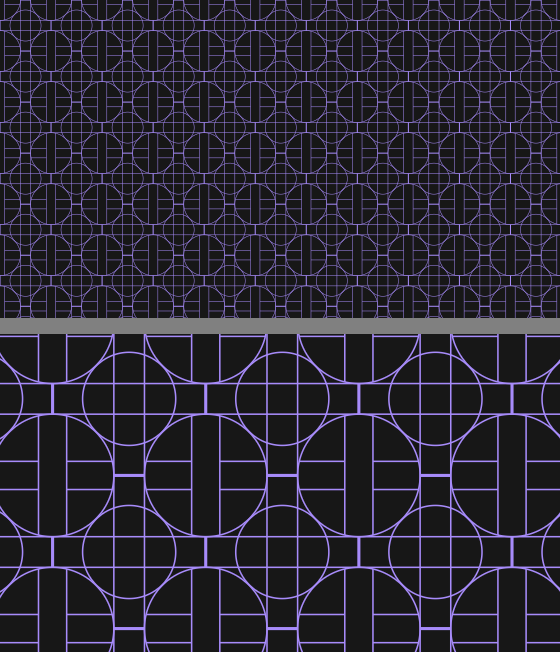
Top: the whole. Bottom: its middle third, enlarged.
Reproduce this pattern procedurally as a Shadertoy shader.

```glsl
// Thin violet line lattice on near-black: square tiles with a ring at each centre, a larger
// ring at each corner, paired rules and short heavy ties. Each tile is folded into one
// quadrant, and every stroke is box-filtered over the pixel for smooth hairlines.

const float TILES_ACROSS = 10.97;
const float STROKE = 0.0101;        // all lengths below are in tile widths
const float RULE_OFFSET = 0.1;
const float SMALL_RADIUS = 0.304;
const float LARGE_RADIUS = 0.4;
const float INNER_OFFSET = 0.092;
const vec3 GROUND = vec3(0.09, 0.09, 0.09);
const vec3 VIOLET = vec3(0.655, 0.545, 0.98);

// Share of a pixel covered by a stroke whose centre line lies at distance d
float stroke(float d, float width, float pixel) {
    float low = max(d - 0.5 * pixel, -0.5 * width);
    float high = min(d + 0.5 * pixel, 0.5 * width);
    return max(high - low, 0.0) / pixel;
}

// Share of a pixel on the negative side of an edge
float inside(float d, float pixel) {
    return clamp(0.5 - d / pixel, 0.0, 1.0);
}

// Combines two coverages as layered strokes
float layer(float a, float b) {
    return a + b - a * b;
}

// Full-length rules on both axes, with ties across the tile edges
float ruleLines(vec2 fromCentre, vec2 fromCorner, float pixel) {
    vec2 d = fromCentre - RULE_OFFSET;
    float rules = layer(stroke(d.x, STROKE, pixel), stroke(d.y, STROKE, pixel));
    float uprightTie = stroke(fromCorner.x, 2.0 * STROKE, pixel) * inside(d.y, pixel);
    float levelTie = stroke(fromCorner.y, 2.0 * STROKE, pixel) * inside(d.x, pixel);
    return layer(rules, layer(uprightTie, levelTie));
}

// Corner ring split by an upright band, with level rungs on either side
float cornerRing(vec2 fromCorner, float pixel) {
    float d = length(fromCorner) - LARGE_RADIUS;
    vec2 inner = fromCorner - INNER_OFFSET;
    float uprights = stroke(inner.x, STROKE, pixel);
    float rungs = stroke(inner.y, STROKE, pixel) * inside(-inner.x, pixel);
    float details = layer(uprights, rungs) * inside(d, pixel);
    return layer(stroke(d, STROKE, pixel), details);
}

float latticeInk(vec2 p, float pixel) {
    vec2 fromCentre = abs(fract(p) - 0.5);
    vec2 fromCorner = 0.5 - fromCentre;
    float ink = ruleLines(fromCentre, fromCorner, pixel);
    ink = layer(ink, cornerRing(fromCorner, pixel));
    return layer(ink, stroke(length(fromCentre) - SMALL_RADIUS, STROKE, pixel));
}

void mainImage(out vec4 fragColor, in vec2 fragCoord) {
    // Tiles are counted from the upper left corner
    float pixel = TILES_ACROSS / iResolution.x;
    vec2 p = vec2(fragCoord.x, iResolution.y - fragCoord.y) * pixel;
    fragColor = vec4(mix(GROUND, VIOLET, latticeInk(p, pixel)), 1.0);
}
```
